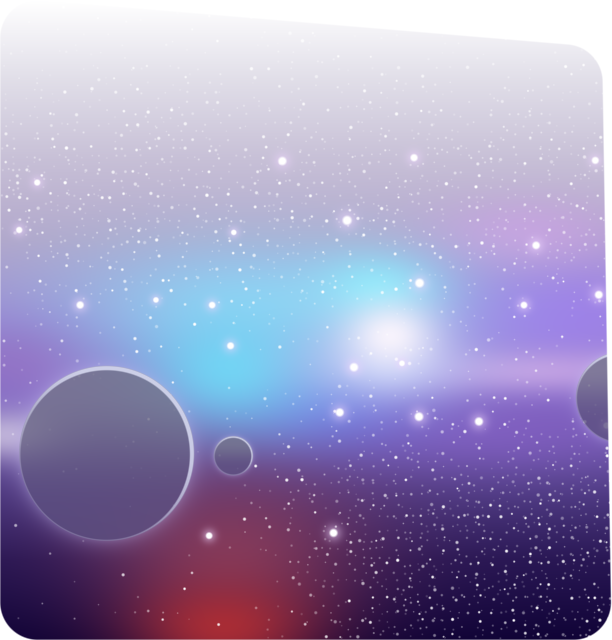
Write a Shadertoy shader that draws this background.

```glsl
#define CORNER_RADIUS 0.0586
#define DUST_CELL 0.0185
#define FINE_CELL 0.0125
#define BEACON_CELL 0.098
#define BEACON_CHANCE 0.42
#define PLANET_OPACITY 0.74

const vec3 SKY[9] = vec3[9](
    vec3(0.06, 0.01, 0.21), vec3(0.16, 0.09, 0.33), vec3(0.33, 0.25, 0.54),
    vec3(0.50, 0.41, 0.76), vec3(0.60, 0.53, 0.82), vec3(0.70, 0.65, 0.79),
    vec3(0.78, 0.75, 0.84), vec3(0.88, 0.87, 0.91), vec3(1.0));

// Centres of the rounded card corners
const vec2 CARD[4] = vec2[4](
    vec2(0.059, 0.059), vec2(0.896, 0.059), vec2(0.883, 0.872), vec2(0.059, 0.941));

vec3 hash3(vec2 p) {
    vec3 q = fract(vec3(p.xyx) * vec3(0.1031, 0.1030, 0.0973));
    q += dot(q, q.yxz + 33.33);
    return fract((q.xxy + q.yzz) * q.zyx);
}

vec3 skyGradient(float y) {
    float t = clamp(y, 0.0, 0.9999) * 8.0;
    int i = int(t);
    return mix(SKY[i], SKY[i + 1], fract(t));
}

void glow(inout vec3 col, vec2 p, vec2 centre, vec2 radii, vec3 tint, float strength) {
    vec2 q = (p - centre) / radii;
    col = mix(col, tint, strength * exp(-dot(q, q)));
}

// Signed distance to the rounded, slanted card
float cardDistance(vec2 p) {
    float nearest = 1e3, side = -1e3;
    for (int i = 0; i < 4; i++) {
        vec2 a = CARD[i], e = CARD[(i + 1) % 4] - a, w = p - a;
        vec2 d = w - e * clamp(dot(w, e) / dot(e, e), 0.0, 1.0);
        nearest = min(nearest, length(d));
        side = max(side, w.x * e.y - w.y * e.x);
    }
    return nearest * sign(side) - CORNER_RADIUS;
}

// Share of cells that hold a star: an upper belt and a lower right cluster
float starDensity(vec2 p) {
    float beltY = (p.y - 0.70) / 0.17;
    float belt = 0.43 * exp(-beltY * beltY);
    float cluster = 0.65 * smoothstep(0.38, 0.70, p.x + 0.25 * p.y)
                  * (1.0 - smoothstep(0.18, 0.46, p.y));
    return 0.06 + belt + cluster;
}

float dust(vec2 p, float cell, float seed, float size, float aa) {
    vec2 id = floor(p / cell);
    vec3 h = hash3(id + seed), k = hash3(id + seed + 71.0);
    vec2 centre = (id + 0.2 + 0.6 * h.xy) * cell;
    float radius = size * mix(0.5, 1.1, k.x);
    float disc = 1.0 - smoothstep(radius - aa, radius + aa, length(p - centre));
    return disc * step(h.z, starDensity(centre)) * mix(0.35, 1.0, k.y);
}

// Large stars with a soft halo
void beacons(inout vec3 col, vec2 p) {
    vec2 id = floor(p / BEACON_CELL);
    vec3 h = hash3(id + 19.0);
    vec2 centre = (id + 0.27 + 0.46 * h.xy) * BEACON_CELL;
    float shown = step(h.z, BEACON_CHANCE) * step(0.14, centre.y) * step(centre.y, 0.78);
    float d = length(p - centre) / mix(0.0055, 0.0095, hash3(id + 5.0).x);
    col = mix(col, vec3(0.94, 0.84, 1.0), 0.5 * shown * exp(-d * d * 0.4));
    col = mix(col, vec3(1.0), shown * (1.0 - smoothstep(0.45, 1.0, d)));
}

void planet(inout vec3 col, vec2 p, vec2 centre, float radius, float aa) {
    vec2 q = p - centre;
    float d = length(q) - radius;
    float inside = 1.0 - smoothstep(-aa, aa, d);
    float light = dot(q / max(length(q), 1e-4), normalize(vec2(0.6, 0.8)));
    col = mix(col, vec3(0.78, 0.74, 0.95), 0.3 * exp(-max(d, 0.0) / (0.1 * radius)));
    vec3 body = mix(vec3(0.32, 0.27, 0.46), vec3(0.42, 0.42, 0.50),
                    smoothstep(-0.6, 0.7, q.y / radius));
    col = mix(col, body, inside * PLANET_OPACITY);
    float width = 0.0012 + 0.04 * radius * smoothstep(-0.9, 0.8, light);
    float rim = smoothstep(-width - aa, -width + aa, d) * inside;
    col = mix(col, vec3(0.86, 0.87, 0.96), rim * mix(0.35, 0.85, smoothstep(-0.8, 0.7, light)));
}

void mainImage(out vec4 fragColor, in vec2 fragCoord) {
    vec2 p = fragCoord / iResolution.y;
    float aa = 1.0 / iResolution.y;
    vec3 col = skyGradient(p.y);

    // Violet and rose clouds
    glow(col, p, vec2(0.88, 0.51), vec2(0.20, 0.10), vec3(0.62, 0.49, 0.92), 0.85);
    glow(col, p, vec2(0.82, 0.635), vec2(0.14, 0.055), vec3(0.80, 0.64, 0.89), 0.75);
    glow(col, p, vec2(0.78, 0.33), vec2(0.25, 0.07), vec3(0.51, 0.37, 0.76), 0.8);
    glow(col, p, vec2(0.84, 0.42), vec2(0.22, 0.035), vec3(0.80, 0.66, 0.90), 0.8);
    glow(col, p, vec2(0.04, 0.44), vec2(0.10, 0.06), vec3(0.58, 0.42, 0.76), 0.8);
    glow(col, p, vec2(0.01, 0.32), vec2(0.08, 0.04), vec3(0.82, 0.78, 0.89), 0.8);

    // Blue nebula and its white core
    glow(col, p, vec2(0.49, 0.36), vec2(0.16, 0.07), vec3(0.43, 0.45, 0.89), 0.85);
    glow(col, p, vec2(0.40, 0.53), vec2(0.29, 0.10), vec3(0.58, 0.82, 0.95), 0.95);
    glow(col, p, vec2(0.36, 0.42), vec2(0.14, 0.10), vec3(0.43, 0.86, 0.97), 0.9);
    glow(col, p, vec2(0.59, 0.55), vec2(0.10, 0.055), vec3(0.55, 0.93, 0.99), 0.85);
    glow(col, p, vec2(0.60, 0.43), vec2(0.13, 0.065), vec3(0.78, 0.84, 0.99), 0.75);
    glow(col, p, vec2(0.61, 0.475), vec2(0.070, 0.055), vec3(0.98, 0.96, 0.99), 0.95);

    // Red haze
    glow(col, p, vec2(0.36, 0.14), vec2(0.21, 0.13), vec3(0.54, 0.24, 0.36), 0.9);
    glow(col, p, vec2(0.35, 0.02), vec2(0.14, 0.075), vec3(0.70, 0.18, 0.20), 0.9);

    // Stars
    float specks = max(dust(p, DUST_CELL, 3.0, 0.0023, aa),
                       0.5 * dust(p, FINE_CELL, 47.0, 0.0015, aa));
    col = mix(col, vec3(1.0), specks);
    beacons(col, p);

    // Glassy planets
    planet(col, p, vec2(0.1667, 0.2917), 0.1365, aa);
    planet(col, p, vec2(0.3646, 0.2878), 0.0305, aa);
    planet(col, p, vec2(0.971, 0.379), 0.071, aa);

    float card = 1.0 - smoothstep(-aa, aa, cardDistance(p));
    fragColor = vec4(mix(vec3(1.0), col, card), 1.0);
}
```
